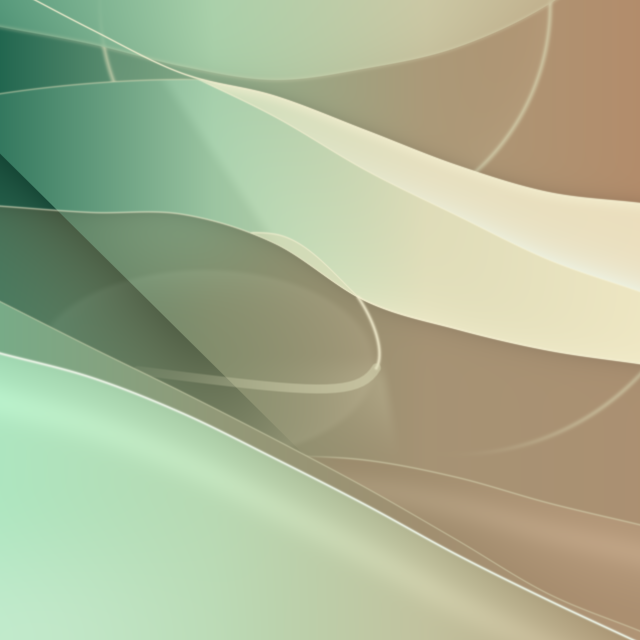
This background is drawn by a WebGL 1 fragment shader. Its source:

```glsl
precision highp float;
// Overlapping translucent veils sweeping from teal on the left to warm sand.
// Each veil is bounded by a spline y(x), filled with a horizontal colour ramp
// and finished with a glowing rim; arcs and a loop add fine lines.
uniform vec2 u_resolution;

const vec3 CREAM = vec3(.96, .94, .82);
const vec3 RIM = vec3(.86, .86, .72);
const vec3 ICE = vec3(.93, .96, .91);
const vec3 SAND = vec3(.67, .565, .445);
const vec3 DEEP = vec3(.06, .24, .18);
const vec3 SHADE = vec3(.25, .3, .21);
const float HAIR = .0018;  // finest line width
const float LINE = .004;   // soft line width
const vec3 UPPER_ARC = vec3(.508, .993, .352);  // centre, radius
const vec3 LOWER_ARC = vec3(.71, .69, .4);

vec3 col;

void paint(vec3 tone, float cover) { col = mix(col, tone, cover); }

// Catmull-Rom weights for knots at the given distances
vec4 weight(vec4 d) {
  d = abs(d);
  vec4 inner = 1. + d * d * (1.5 * d - 2.5);
  vec4 outer = 2. + d * (d * (2.5 - .5 * d) - 4.);
  return mix(inner, outer, step(1., d)) * step(d, vec4(2));
}

// Height of p above a spline through eight evenly spaced knots
float above(vec2 p, vec4 a, vec4 b) {
  float t = p.x * 7.;
  vec4 knots = vec4(0, 1, 2, 3);
  vec4 ends = weight(vec4(t + 1., t - 8., 3, 3));
  return p.y - dot(weight(t - knots), a) - dot(weight(t - 4. - knots), b)
    - ends.x * (2. * a.x - a.y) - ends.y * (2. * b.w - b.z);
}

vec3 ramp(float x, vec3 a, vec3 b, vec3 c, vec3 d) {
  vec3 t = clamp(x * 3. - vec3(0, 1, 2), 0., 1.);
  return mix(mix(mix(a, b, t.x), c, t.y), d, t.z);
}

float glow(float d, float width) { return exp(-d * d / (width * width)); }

float fade(float d, float width) { return exp(-max(d, 0.) / width); }

float side(float d) {
  float aa = .75 / min(u_resolution.x, u_resolution.y) + .0004;
  return smoothstep(-aa, aa, d);
}

float ring(vec2 p, vec3 arc) { return length(p - arc.xy) - arc.z; }

// Distance to a cubic Bezier, taken over short chords
float bezier(vec2 p, vec2 a, vec2 b, vec2 c, vec2 d) {
  float best = 9.;
  vec2 last = a;
  for (int i = 1; i <= 20; i++) {
    float t = float(i) / 20., s = 1. - t;
    vec2 next = s*s*s*a + 3.*s*t*(s*b + t*c) + t*t*t*d;
    vec2 e = next - last, q = p - last;
    best = min(best, length(q - e * clamp(dot(q, e) / dot(e, e), 0., 1.)));
    last = next;
  }
  return best;
}

void main() {
  vec2 p = gl_FragCoord.xy / u_resolution;
  float x = p.x, y = p.y, rise = max(.3 - x, 0.);

  // Signed heights above each edge
  float veil = above(p, vec4(.958, .931, .896, .875), vec4(.893, .926, .993, 1.1));
  float ridge = above(p, vec4(1.029, .954, .885, .85), vec4(.796, .741, .699, .682));
  float fold = above(p, vec4(1.029, .954, .887, .818), vec4(.734, .663, .594, .544));
  float hem = above(p, vec4(.678, .668, .665, .62), vec4(.53, .486, .453, .432));
  float swell = above(p, vec4(.3, .3, .295, .289), vec4(.281, .254, .214, .18));
  float slope = above(p, vec4(.529, .457, .387, .314), vec4(.238, .156, .072, .014));
  float front = above(p, vec4(.448, .41, .354, .284), vec4(.211, .133, .062, -.005));
  float crest = y - .876 + .25 * rise * rise;
  float crease = y - .76 + .99 * x;

  // Back wall, upper arc and top veil
  col = ramp(x, vec3(.13, .4, .31), vec3(.56, .69, .55), vec3(.67, .6, .47), vec3(.7, .55, .42));
  float arc = ring(p, UPPER_ARC);
  paint(RIM, .1 * side(-arc) * fade(-arc, .04) + .5 * glow(arc, LINE));
  vec3 sheer = ramp(x, vec3(.36, .62, .5), vec3(.67, .82, .67), vec3(.8, .79, .65), vec3(.75, .66, .52));
  paint(sheer, side(veil) * (1. - .2 * fade(veil, .05)));
  paint(RIM, .22 * glow(veil, LINE));

  // Wide ribbon: lower body, facet and bright upper fold
  vec3 body = ramp(x, vec3(.2, .47, .37), vec3(.61, .77, .63), vec3(.87, .86, .72), vec3(.93, .9, .76));
  float facet = x - .846 + .68 * y;
  body += .05 * smoothstep(-.01, .02, facet) * glow(facet, .16);
  body = mix(body, CREAM, .4 * fade(hem, .025) * smoothstep(.45, .65, x));
  vec3 upper = ramp(x, vec3(.7, .84, .7), vec3(.8, .87, .73), vec3(.9, .87, .74), vec3(.92, .87, .74));
  upper = mix(upper, ICE, .8 * fade(fold, .028) * smoothstep(.3, .95, x));
  upper = mix(upper, CREAM, .5 * glow(ridge, .012));
  float right = smoothstep(.28, .34, x), top = max(crest, ridge);
  body = mix(body, upper, side(fold) * right);
  col *= 1. - .1 * fade(top, .012) * right;
  paint(body, side(-top));
  paint(RIM, .4 * glow(crest, HAIR) * (1. - right));
  paint(CREAM, .7 * glow(ridge, HAIR));
  paint(CREAM, .45 * glow(fold, HAIR) * right);
  float dark = side(-crease) * fade(-crease, .14);
  paint(DEEP, .85 * dark);

  // Shadowed hollow under the ribbon
  vec3 hollow = ramp(x, vec3(.3, .51, .4), vec3(.51, .55, .42), vec3(.65, .575, .455), SAND);
  hollow = mix(hollow, vec3(.5, .65, .52), .6 * smoothstep(.5, .68, y) * glow(x - .28, .14));
  hollow = mix(hollow, SHADE, .72 * dark * smoothstep(.52, .25, x));
  float dome = length((p - vec2(.32, .43)) / vec2(.26, .145)) - 1.;
  hollow += .035 * smoothstep(.06, -.02, dome) * fade(-dome, .4);
  float flare = x - .671 + .17 * y;
  hollow = mix(hollow, RIM, .24 * smoothstep(.012, -.012, flare) * fade(-flare, .1)
    * smoothstep(.27, .4, y) * smoothstep(.45, .4, y));
  float sweep = ring(p, LOWER_ARC);
  hollow = mix(hollow, RIM, .45 * glow(sweep, LINE) * smoothstep(.68, 1., x));
  hollow *= 1. - .09 * fade(-hem, .015);

  // Low swell on the right
  vec3 dune = mix(vec3(.6, .54, .42), vec3(.7, .59, .47), smoothstep(.45, 1., x));
  dune += .045 * glow(swell + .045, .025) - .03 * smoothstep(.06, .15, -swell);
  float east = smoothstep(.44, .56, x);
  hollow = mix(hollow, dune, side(-swell) * east);
  hollow = mix(hollow, RIM, .4 * glow(swell, HAIR) * east);
  paint(hollow, side(-hem));
  paint(CREAM, (.4 + .4 * east) * glow(hem, HAIR));

  // Pale lens above the hem and the loop it runs into
  float lens = .022 * sin(3.1416 * clamp((x - .39) / .17, 0., 1.));
  float open = side(lens - .001);
  paint(RIM, .6 * side(hem) * side(lens - hem) * open);
  paint(CREAM, .5 * glow(hem - lens, HAIR) * open);
  vec2 tip = vec2(.588, .425);
  float nose = bezier(p, vec2(.56, .535), vec2(.59, .49), vec2(.6, .445), tip);
  float tail = bezier(p, tip, vec2(.56, .378), vec2(.49, .386), vec2(.215, .421));
  paint(CREAM, .75 * glow(nose, .003));
  paint(RIM, .5 * smoothstep(.009, .005, tail) * smoothstep(.1, .56, x));

  // Slanted veil and luminous foreground
  vec3 slant = ramp(x, vec3(.47, .67, .53), vec3(.57, .6, .47), vec3(.63, .56, .44), vec3(.69, .58, .46));
  paint(slant, side(-slope));
  paint(RIM, .35 * glow(slope, HAIR));
  vec3 near = ramp(x, vec3(.68, .9, .75), vec3(.72, .85, .7), vec3(.76, .76, .62), vec3(.72, .63, .5));
  near += .05 * glow(front + .075, .03) - .06 * fade(-front, .035);
  near = mix(near, ICE, .3 * smoothstep(.25, 0., y) * smoothstep(.5, 0., x));
  paint(near, side(-front));
  paint(ICE, .85 * glow(front, .0024));
  gl_FragColor = vec4(clamp(col, 0., 1.), 1);
}
```
